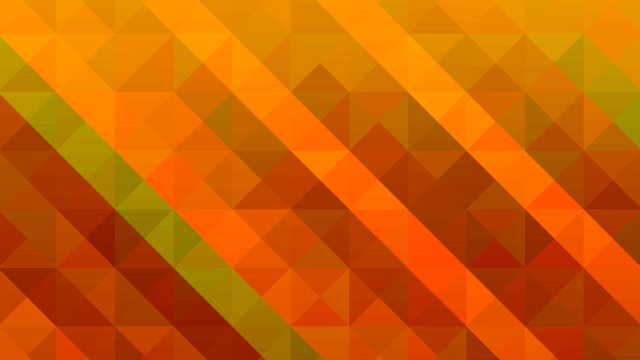
Give the GLSL for this background, as a Shadertoy shader.

```glsl
// Mosaic of square cells, each cut by its two diagonals into four triangles.
// Every triangle takes one tone from its height, its falling diagonal band
// and a hash; faint ragged horizontal steps wear the flat fills.

const float CELL = 0.1627;   // cell side in canvas heights
const int SAMPLES = 3;       // per axis, smooths the triangle edges
const int FIRST_BAND = -9;

// Red and green of the main tones; blue is zero everywhere.
const vec2 AMBER  = vec2(0.93, 0.57);
const vec2 RUST   = vec2(0.74, 0.27);
const vec2 LIME   = vec2(0.67, 0.64);
const vec2 MOSS   = vec2(0.60, 0.42);
const vec2 GLOW   = vec2(0.25, 0.06);
const vec2 SHADE  = vec2(0.14, 0.14);
const vec2 JITTER = vec2(0.13, 0.11);

// Brightness of the diagonal bands, lower left to upper right.
const float BAND_LIFT[18] = float[18](
    0.5, 0.5, -0.6, -0.2, -0.9, 0.0, 0.9, 0.35, -0.4,
    1.0, -0.6, -0.5, 1.1, -0.6, -0.2, 0.0, 0.1, 0.1);

float hash(vec2 p) {
    vec3 v = fract(vec3(p.xyx) * 0.1031);
    v += dot(v, v.yzx + 33.33);
    return fract((v.x + v.y) * v.z);
}

// Direction from the cell centre to the triangle that holds q.
vec2 triangleSide(vec2 q) {
    return abs(q.x) > abs(q.y) ? vec2(sign(q.x), 0.0) : vec2(0.0, sign(q.y));
}

// Tone of a band at a depth running from 0 at the top to 1 at the bottom.
vec2 bandTone(float band, float depth) {
    float grow = smoothstep(0.0, 0.45, depth);
    float fade = 1.0 - 0.4 * smoothstep(0.6, 1.0, depth);
    vec2 tone = vec2(mix(AMBER.x, RUST.x, smoothstep(0.0, 0.6, depth)),
                     mix(AMBER.y, RUST.y, smoothstep(0.0, 0.75, depth)));
    float lift = BAND_LIFT[clamp(int(band) - FIRST_BAND, 0, 17)];
    tone += lift * (lift > 0.0 ? GLOW * fade : SHADE) * mix(0.3, 1.0, grow);

    // One band in ten turns olive.
    float olive = 1.0 - step(0.5, abs(mod(band, 10.0) - 6.0));
    return mix(tone, mix(LIME, MOSS, depth), olive * smoothstep(-0.05, 0.38, depth));
}

// Posterised slope whose step edges break up into thin horizontal streaks.
float raggedSteps(vec2 q, vec2 seed) {
    float row = floor(q.y * 36.0);
    float reach = hash(seed + vec2(row, 5.0)) - 0.5;
    float ragged = 0.7 * reach * step(reach, q.x);
    return floor(3.0 * q.y + ragged + hash(seed)) / 3.0;
}

vec3 mosaic(vec2 p) {
    vec2 cell = floor(p + 0.5);
    vec2 q = p - cell;
    vec2 side = triangleSide(q);
    vec2 middle = cell + side / 3.0;
    vec2 seed = cell * 4.0 + side + 71.0;

    float depth = clamp(0.5 - middle.y * CELL, 0.0, 1.0);
    vec2 tone = bandTone(floor(middle.x + middle.y), depth);

    // Differences between triangles grow toward the bottom.
    vec2 chance = vec2(hash(seed), hash(seed + 19.0)) - 0.5;
    tone += JITTER * chance * mix(0.4, 1.0, smoothstep(0.0, 0.4, depth));
    tone += vec2(0.03, 0.04) * raggedSteps(q, seed);
    return vec3(clamp(tone, 0.0, 1.0), 0.0);
}

void mainImage(out vec4 fragColor, in vec2 fragCoord) {
    vec3 sum = vec3(0.0);
    for (int j = 0; j < SAMPLES; j++) {
        for (int i = 0; i < SAMPLES; i++) {
            vec2 offset = (vec2(i, j) + 0.5) / float(SAMPLES) - 0.5;
            vec2 p = (fragCoord + offset - 0.5 * iResolution.xy) / iResolution.y;
            sum += mosaic(p / CELL);
        }
    }
    fragColor = vec4(sum / float(SAMPLES * SAMPLES), 1.0);
}
```
